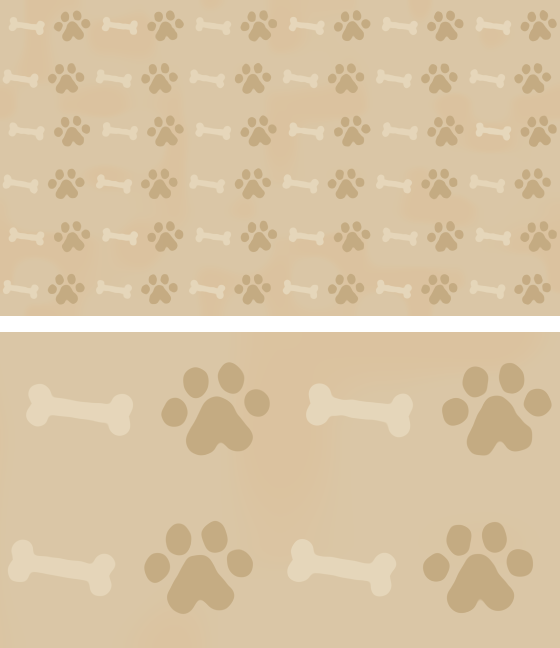
Top, the full canvas; bottom, a detail of the centre.
Reproduce this pattern procedurally as a Shadertoy shader.

```glsl
// Seamless beige pet pattern: staggered rows of tilted cream bones and tan paw prints.
#define REPEATS 6.0
#define CELL vec2(128.0, 72.0)
#define ROW_SHIFT 8.3
#define BONE_CENTER vec2(36.5, 36.5)
#define PAW_CENTER vec2(99.0, 36.0)
#define EDGE_WOBBLE 1.0
#define TONE_VARIATION 0.12
#define BASE_COLOR vec3(0.855, 0.778, 0.650)
#define WARM_COLOR vec3(0.860, 0.762, 0.622)
#define PAW_COLOR vec3(0.770, 0.670, 0.510)
#define BONE_COLOR vec3(0.900, 0.840, 0.730)

float hash(vec2 p) {
    vec3 q = fract(vec3(p.xyx) * 0.1031);
    q += dot(q, q.yzx + 33.33);
    return fract((q.x + q.y) * q.z);
}

// Value noise that wraps after one canvas
float wrapNoise(vec2 uv, vec2 period) {
    vec2 p = uv * period;
    vec2 i = floor(p), f = fract(p);
    f = f * f * (3.0 - 2.0 * f);
    float a = hash(mod(i, period));
    float b = hash(mod(i + vec2(1, 0), period));
    float c = hash(mod(i + vec2(0, 1), period));
    float d = hash(mod(i + vec2(1, 1), period));
    return mix(mix(a, b, f.x), mix(c, d, f.x), f.y);
}

vec2 rotate(vec2 p, float degrees) {
    float a = radians(degrees);
    return mat2(cos(a), -sin(a), sin(a), cos(a)) * p;
}

float smoothMin(float a, float b, float k) {
    float h = max(k - abs(a - b), 0.0) / k;
    return min(a, b) - 0.25 * h * h * k;
}

float ellipse(vec2 p, vec2 radii) {
    float k = length(p / radii);
    return k * (k - 1.0) / max(length(p / (radii * radii)), 0.001);
}

float capsule(vec2 p, vec2 a, vec2 b, float radius) {
    vec2 pa = p - a, ba = b - a;
    return length(pa - ba * clamp(dot(pa, ba) / dot(ba, ba), 0.0, 1.0)) - radius;
}

// Shaft with two knobs at each end
float bone(vec2 p) {
    p = abs(p);
    float shaft = capsule(p, vec2(0), vec2(18.0, 0.0), 4.0);
    float knob = length(p - vec2(19.0, 4.8)) - 5.0;
    return smoothMin(shaft, knob, 2.5);
}

// Heart-shaped pad below four toes
float paw(vec2 p) {
    float left = capsule(p, vec2(0.0, -1.0), vec2(-8.4, -12.8), 6.8);
    float right = capsule(p, vec2(0.0, -1.0), vec2(8.4, -12.8), 6.8);
    float pad = smoothMin(left, right, 3.0);
    vec2 q = vec2(abs(p.x), p.y);
    float innerToe = ellipse(rotate(q - vec2(8.2, 14.0), 6.0), vec2(5.8, 7.1));
    float outerToe = ellipse(rotate(q - vec2(19.0, 1.6), 20.0), vec2(5.9, 6.5));
    return min(pad, min(innerToe, outerToe));
}

float cover(float dist, float pixel) {
    return smoothstep(0.7, -0.7, dist / pixel);
}

void mainImage(out vec4 fragColor, in vec2 fragCoord) {
    vec2 uv = fragCoord / iResolution.xy;
    vec2 grid = uv * REPEATS;
    vec2 id = floor(grid);
    vec2 p = fract(grid) * CELL;
    float pixel = CELL.y * REPEATS / iResolution.y;

    // Every second row slides left and tilts a little differently
    float slid = 1.0 - mod(id.y, 2.0);
    p.x += slid * ROW_SHIFT;

    // Hand-cut edges and faint tonal patches
    float wobble = (wrapNoise(uv, vec2(160, 90)) - 0.5) * EDGE_WOBBLE;
    float patches = wrapNoise(uv, vec2(16, 9));
    float tone = (hash(id + 7.0) - 0.5) * TONE_VARIATION;

    float boneDist = bone(rotate(p - BONE_CENTER, -mix(7.5, 9.5, slid))) + wobble;
    float pawDist = paw(rotate(p - PAW_CENTER, mix(6.0, 3.5, slid))) + wobble;

    vec3 color = mix(BASE_COLOR, WARM_COLOR, smoothstep(0.6, 0.85, patches));
    color = mix(color, BONE_COLOR, cover(boneDist, pixel) * (0.97 + tone));
    color = mix(color, PAW_COLOR, cover(pawDist, pixel) * (0.99 + 0.5 * tone));
    fragColor = vec4(color, 1.0);
}
```
